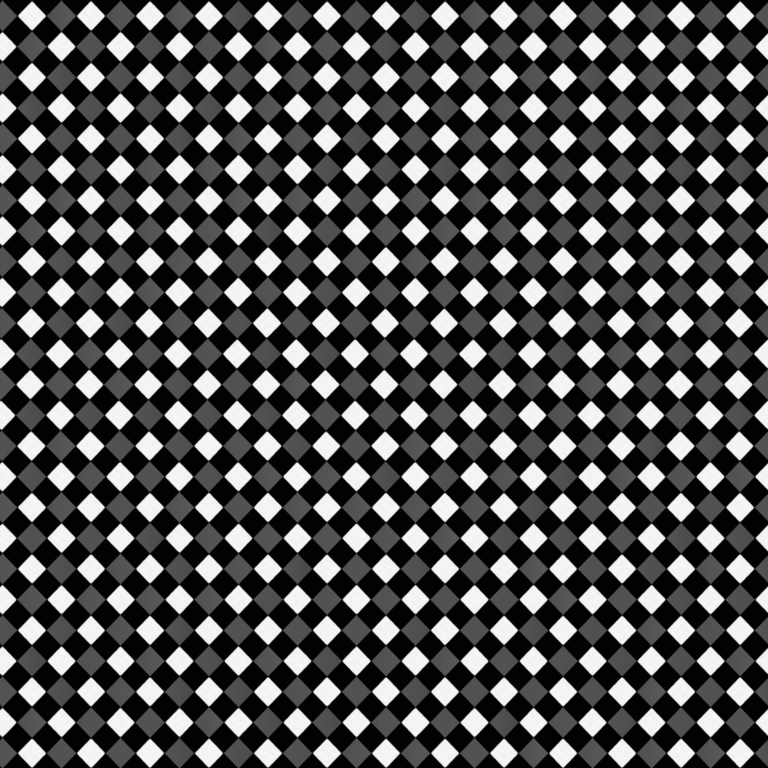
A WebGL 2 fragment shader for this pattern:

```glsl
#version 300 es
precision highp float;
// Black ground with a grid of corner-touching diamonds, alternately white and grey.

uniform vec2 u_resolution;
out vec4 fragColor;

const vec2 GRID = vec2(26.03, 25.0);     // diamonds across and down
const vec2 FIRST_CENTER = vec2(0.085, 0.48); // lower left centre, in cells
const vec3 BLACK = vec3(0.008);
const vec3 GREY = vec3(0.32);
const vec3 WHITE = vec3(0.952, 0.957, 0.952);
const float DIAMOND_HALF = 0.3536;       // half side; corners just touch
const float WHITE_HALF = 0.339;          // leaves a thin grey rim
const float WHITE_ROUNDING = 0.06;
const float EDGE_SOFTNESS = 0.03;
const float EDGE_WOBBLE = 0.005;
const float SIZE_JITTER = 0.006;
const float GREY_VARIATION = 0.025;
const float GREY_SLOPE = 0.05;
const float WHITE_MOTTLE = 0.01;
const float DRIFT = 0.06;                // sideways shift of the middle rows
const float DRIFT_CENTER = 0.51;
const float DRIFT_WIDTH = 0.09;

float hash(vec2 p) {
    vec3 q = fract(p.xyx * 0.1031);
    q += dot(q, q.yzx + 33.33);
    return fract((q.x + q.y) * q.z);
}

float roundedSquare(vec2 p, float halfSide, float radius) {
    vec2 q = abs(p) - halfSide + radius;
    return length(max(q, 0.0)) + min(max(q.x, q.y), 0.0) - radius;
}

float coverage(float dist, float softness) {
    return 1.0 - smoothstep(-softness, softness, dist);
}

// Layered sines, roughly -1 to 1
float ripple(vec2 p) {
    return 0.5 * sin(p.x * 17.0 + 2.0 * sin(p.y * 11.0))
         + 0.5 * sin(p.y * 23.0 + 2.0 * sin(p.x * 13.0));
}

void main() {
    vec2 uv = gl_FragCoord.xy / u_resolution;
    vec2 pixel = GRID / u_resolution;
    float softness = max(EDGE_SOFTNESS, 0.75 * max(pixel.x, pixel.y));

    // Cell coordinates, with a slight drift across the middle
    vec2 grid = uv * GRID - FIRST_CENTER;
    float fromMiddle = (uv.y - DRIFT_CENTER) / DRIFT_WIDTH;
    grid.x += DRIFT * exp(-fromMiddle * fromMiddle);
    vec2 cell = floor(grid + 0.5);
    vec2 local = grid - cell;
    vec2 turned = vec2(local.x + local.y, local.x - local.y) * 0.70711;

    float isWhite = mod(cell.x + cell.y, 2.0);
    float variation = hash(cell + 7.0) - 0.5;
    float texture_ = ripple(grid);

    // Grey diamonds, also the rim and tips of the white ones
    float greyTone = GREY_VARIATION * variation + GREY_SLOPE * local.x * variation * 2.0;
    float greyDist = roundedSquare(turned, DIAMOND_HALF, 0.0);
    vec3 color = mix(BLACK, GREY + greyTone, coverage(greyDist, softness));

    // White diamonds with rounded corners and slightly uneven edges
    float halfSide = WHITE_HALF + SIZE_JITTER * variation;
    float whiteDist = roundedSquare(turned, halfSide, WHITE_ROUNDING) + EDGE_WOBBLE * texture_;
    vec3 whiteTone = WHITE + WHITE_MOTTLE * texture_;
    color = mix(color, whiteTone, isWhite * coverage(whiteDist, softness));

    fragColor = vec4(color, 1.0);
}
```
